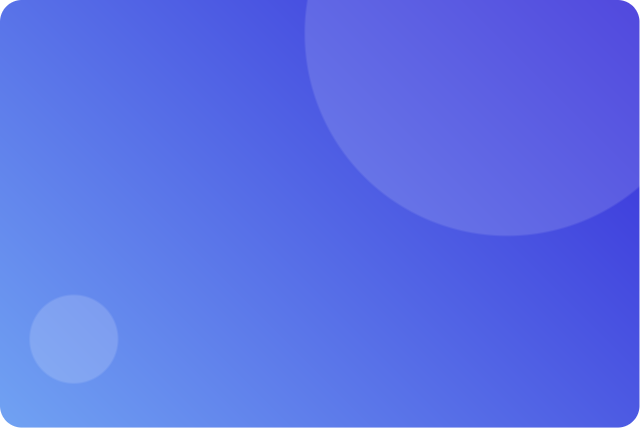
This background is drawn by a Shadertoy shader. Its source:

```glsl
const vec3 SKY_BLUE = vec3(0.442, 0.637, 0.952);
const vec3 DEEP_INDIGO = vec3(0.206, 0.166, 0.848);
const vec3 WHITE = vec3(1.0);

float circleDistance(vec2 p, vec2 center, float radius) {
    return length(p - center) - radius;
}

float roundedBoxDistance(vec2 p, vec2 center, vec2 halfSize, float radius) {
    vec2 q = abs(p - center) - halfSize + radius;
    return length(max(q, 0.0)) + min(max(q.x, q.y), 0.0) - radius;
}

// Coverage of a shape, smoothed over the given edge width
float coverage(float dist, float edgeWidth) {
    return clamp(0.5 - dist / edgeWidth, 0.0, 1.0);
}

vec3 diagonalGradient(vec2 p, vec2 size, vec3 start, vec3 end) {
    return mix(start, end, clamp((p.x + p.y) / (size.x + size.y), 0.0, 1.0));
}

vec3 addDisc(vec3 base, vec2 p, vec2 center, float radius, float opacity, float edgeWidth) {
    float mask = coverage(circleDistance(p, center, radius), edgeWidth);
    return mix(base, WHITE, opacity * mask);
}

void mainImage(out vec4 fragColor, in vec2 fragCoord) {
    float pixel = 1.0 / iResolution.y;
    float softEdge = max(pixel, 0.005);
    vec2 p = fragCoord * pixel;
    vec2 canvas = iResolution.xy * pixel;

    // Diagonal blue field with two translucent discs
    vec3 color = diagonalGradient(p, canvas, SKY_BLUE, DEEP_INDIGO);
    color = addDisc(color, p, vec2(1.185, 0.922), 0.473, 0.14, softEdge);
    color = addDisc(color, p, vec2(0.1725, 0.2076), 0.1033, 0.165, softEdge);

    // Rounded card with a faint margin at the right and bottom
    vec2 cardMin = vec2(0.0, 0.001);
    vec2 cardMax = vec2(canvas.x - 0.0012, 1.0);
    float card = roundedBoxDistance(p, 0.5 * (cardMin + cardMax),
                                    0.5 * (cardMax - cardMin), 0.051);
    color = mix(WHITE, color, coverage(card, pixel));

    fragColor = vec4(color, 1.0);
}
```
